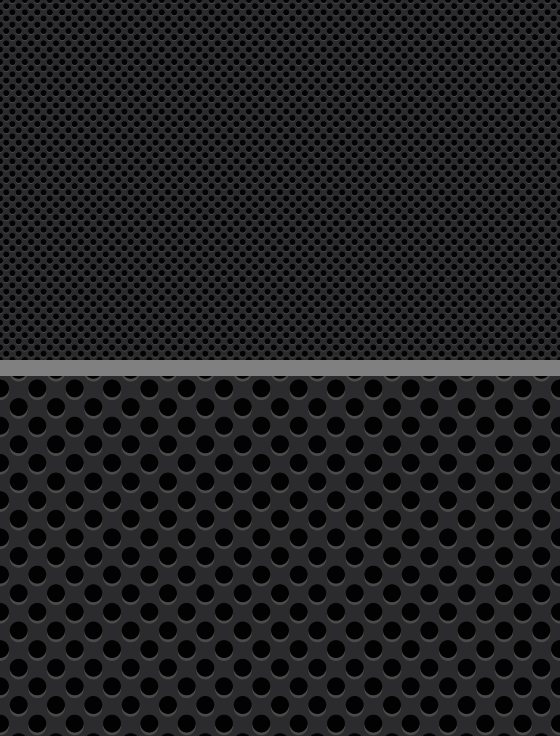
Top, the full canvas; bottom, a detail of the centre.
Reproduce this texture procedurally as a Shadertoy shader.

```glsl
// Dark perforated metal sheet: staggered round holes with a lit lower rim.

const vec2 REPEATS = vec2(45.0, 29.0);  // cells across and down, two holes each
const float HOLE_RADIUS = 0.24;         // in cell widths
const float RIM_DROP = 0.075;           // thickness of the rim at its lowest point

const vec3 METAL = vec3(0.170, 0.170, 0.178);
const vec3 RIM = vec3(0.29, 0.29, 0.29);
const vec3 HOLE = vec3(0.008, 0.008, 0.009);

// Distance to the nearest point of a unit square grid
float gridDistance(vec2 p) {
    return length(fract(p + 0.5) - 0.5);
}

// Signed distance to discs at the corners and the centre of each cell
float staggeredDiscs(vec2 p, float radius) {
    return min(gridDistance(p), gridDistance(p + 0.5)) - radius;
}

// Smooth coverage of a shape, over one pixel
float coverage(float dist, float pixel) {
    return smoothstep(0.6, -0.6, dist / pixel);
}

void mainImage(out vec4 fragColor, in vec2 fragCoord) {
    vec2 p = fragCoord / iResolution.xy * REPEATS;
    float pixel = REPEATS.y / iResolution.y;

    // The rim is a lowered disc, left as a crescent by the hole on top
    float rim = coverage(staggeredDiscs(p + vec2(0.0, RIM_DROP), HOLE_RADIUS), pixel);
    float hole = coverage(staggeredDiscs(p, HOLE_RADIUS), pixel);

    vec3 color = mix(METAL, RIM, rim);
    color = mix(color, HOLE, hole);
    fragColor = vec4(color, 1.0);
}
```
